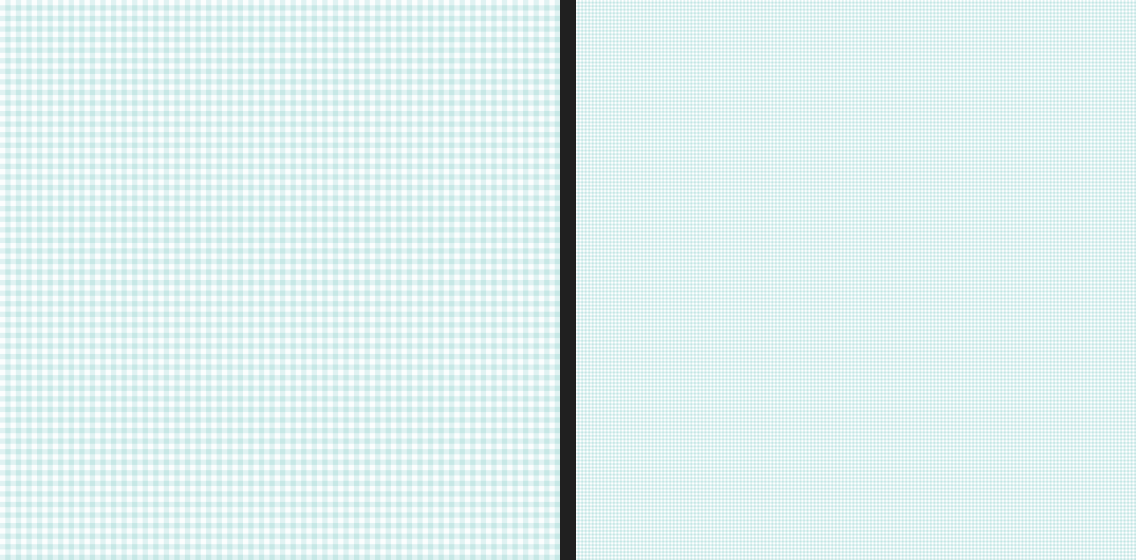
Left, the tile; right, the same tile 3 across and 3 down.
Give the GLSL for this pattern, as a Shadertoy shader.

```glsl
// Fine pastel gingham: equal-width bands run across and down the canvas.
// Each axis yields an antialiased band coverage from a periodic distance;
// the two coverages blend white, pale aqua and full aqua at the crossings.

const float REPEATS = 53.0;     // whole number of checks per side, so it tiles
const float BAND_WIDTH = 0.5;   // band share of one repeat

const vec3 WHITE = vec3(0.985, 0.994, 0.993);
const vec3 PALE_AQUA = vec3(0.88, 0.95, 0.95);
const vec3 AQUA = vec3(0.78, 0.91, 0.90);

// Coverage of a band centred at 'center' within each unit repeat.
float bandCoverage(float x, float center, float width, float pixel) {
    float fromCenter = abs(fract(x - center + 0.5) - 0.5);
    return clamp((0.5 * width - fromCenter) / pixel + 0.5, 0.0, 1.0);
}

// Cloth colour for the given coverage of upright and level bands.
vec3 gingham(float upright, float level) {
    vec3 openRow = mix(WHITE, PALE_AQUA, upright);
    vec3 bandRow = mix(PALE_AQUA, AQUA, upright);
    return mix(openRow, bandRow, level);
}

void mainImage(out vec4 fragColor, in vec2 fragCoord) {
    // Position and pixel size measured in repeats
    vec2 cell = fragCoord / iResolution.xy * REPEATS;
    vec2 pixel = REPEATS / iResolution.xy;

    // Upright bands fill the right half of a cell, level bands the lower half
    float upright = bandCoverage(cell.x, 0.75, BAND_WIDTH, pixel.x);
    float level = bandCoverage(cell.y, 0.25, BAND_WIDTH, pixel.y);

    fragColor = vec4(gingham(upright, level), 1.0);
}
```
